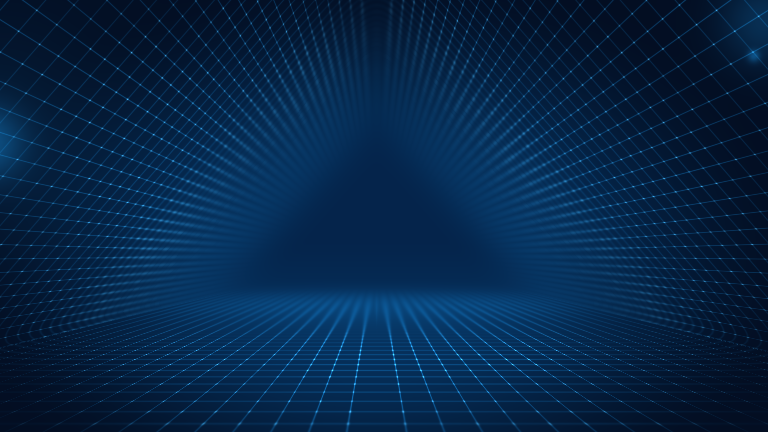
A Shadertoy shader for this background:

```glsl
// Blue triangular tunnel of glowing grid lines above a lit floor.

const vec2 VANISH = vec2(0.872, 0.41);      // vanishing point, in canvas heights
const vec2 WALL_NORMAL = vec2(0.755, 0.656);
const float WALL_DIST = 0.184;              // far section: wall distance
const float FLOOR_DIST = 0.077;             // far section: floor distance
const float HALF_BASE = 0.31;
const vec2 CELL = vec2(0.0122, 0.0165);     // long line spacing: wall, floor
const vec2 RINGS = vec2(84.0, 66.0);        // rings per unit depth: wall, floor

const vec3 NAVY = vec3(0.010, 0.055, 0.135);
const vec3 DEEP = vec3(0.018, 0.142, 0.295);
const vec3 HAZE = vec3(0.022, 0.190, 0.360);
const vec3 AZURE = vec3(0.06, 0.38, 0.56);
const vec3 SPARK = vec3(0.40, 0.72, 0.82);

float hash(vec2 p) {
    return fract(sin(dot(p, vec2(127.1, 311.7))) * 43758.5);
}

float noise(vec2 p) {
    vec2 i = floor(p), f = fract(p);
    f = f * f * (3.0 - 2.0 * f);
    return mix(mix(hash(i), hash(i + vec2(1, 0)), f.x),
               mix(hash(i + vec2(0, 1)), hash(i + vec2(1, 1)), f.x), f.y);
}

float gauss(float d, float width) {
    return exp(-d * d / (width * width));
}

// Distance from a repeated line at every whole number
float repeatDist(float x) {
    return abs(fract(x + 0.5) - 0.5);
}

// x: position around the section, y: rounded scale, z: 1 on the floor
vec3 tunnel(vec2 q) {
    vec2 side = vec2(sqrt(q.x * q.x + 0.004 * q.y * q.y), q.y);
    float wall = max(dot(side, WALL_NORMAL) / WALL_DIST, 0.001);
    float ground = max(-q.y / FLOOR_DIST, 0.001);
    float sharp = max(max(wall, ground), 0.05);
    float rounded = sharp * pow(1.0 + pow(min(wall, ground) / sharp, 11.0), 1.0 / 11.0);
    float along = dot(side, vec2(-WALL_NORMAL.y, WALL_NORMAL.x)) / sharp;
    float onFloor = step(wall, ground);
    float around = mix(0.261 + along, abs(q.x) / sharp - HALF_BASE, onFloor);
    return vec3(around, rounded, onFloor);
}

// Soft background light
vec3 backdrop(vec2 q, float scale) {
    float spread = length(q * vec2(0.92, 1.35));
    vec3 col = mix(HAZE, NAVY, smoothstep(0.24, 0.92, spread));
    vec3 core = mix(DEEP, HAZE, 0.55 * smoothstep(0.04, -0.1, q.y));
    col = mix(core, col, smoothstep(0.75, 1.5, scale));
    float horizon = gauss(q.y + 0.115, 0.05) * gauss(q.x, 0.40);
    return col + AZURE * 0.20 * horizon * smoothstep(0.6, 1.5, scale);
}

// x: long lines, y: rings, z: bright crossings
vec3 grid(vec3 surface, float pixel) {
    float scale = surface.y;
    float cellSize = mix(CELL.x, CELL.y, surface.z);
    float ringCount = mix(RINGS.x, RINGS.y, surface.z);
    float blur = 0.0078 * (1.0 - smoothstep(1.1, 2.8, scale))
               + 0.0018 * surface.z * smoothstep(4.2, 5.6, scale);
    float thin = max(0.0015, 0.65 * pixel);
    float width = thin + blur;
    float ringStep = scale * scale / ringCount * mix(WALL_DIST, FLOOR_DIST, surface.z);
    vec2 cell = vec2(surface.x / cellSize, ringCount / scale);
    float longDist = repeatDist(cell.x) * cellSize * scale;
    float ringDist = repeatDist(cell.y) * ringStep;
    float rays = gauss(longDist, width) * pow(thin / width, 0.75);
    float rings = gauss(ringDist, width) * thin / width
                * smoothstep(0.004, 0.013, ringStep);
    float twinkle = 0.35 + 0.65 * hash(floor(cell + 0.5));
    float nodes = gauss(length(vec2(longDist, ringDist)), width * 1.35)
                * twinkle * thin / width * smoothstep(0.004, 0.012, ringStep);
    return vec3(rays, rings, nodes);
}

void mainImage(out vec4 fragColor, in vec2 fragCoord) {
    vec2 p = fragCoord / iResolution.y;
    p.x += 0.5 * (16.0 / 9.0 - iResolution.x / iResolution.y);
    vec2 q = p - VANISH;
    vec3 surface = tunnel(q);
    vec3 col = backdrop(q, surface.y);

    // Grid, dimmed in the far haze, at the crown and in the lower corners
    vec3 lines = grid(surface, 1.0 / iResolution.y);
    float lit = smoothstep(0.95, 1.7, surface.y);
    lit *= 1.0 - 0.5 * smoothstep(0.3, 0.6, q.y) * gauss(q.x, 0.2);
    lit *= 1.0 - 0.7 * smoothstep(0.4, 0.95, abs(q.x)) * smoothstep(0.0, -0.3, q.y);
    lit *= 0.7 + 0.5 * noise(p * 5.0);
    float floorLight = surface.z * gauss(q.x, 0.55);
    col += AZURE * lines.x * lit * (0.38 + 0.30 * floorLight);
    col += AZURE * lines.y * lit * (0.24 + 0.08 * floorLight);
    col += SPARK * lines.z * lit * (0.55 + 0.15 * floorLight);

    // Glows at the left edge and upper right corner
    col += AZURE * 0.55 * gauss(length(p - vec2(-0.03, 0.67)), 0.085);
    col += AZURE * 0.13 * gauss(length(p - vec2(0.0, 0.70)), 0.26);
    col += AZURE * 0.34 * gauss(length(p - vec2(1.77, 0.95)), 0.10);
    col += AZURE * 0.50 * gauss(length(p - vec2(1.745, 0.87)), 0.014);

    fragColor = vec4(clamp(col, 0.0, 1.0), 1.0);
}
```
